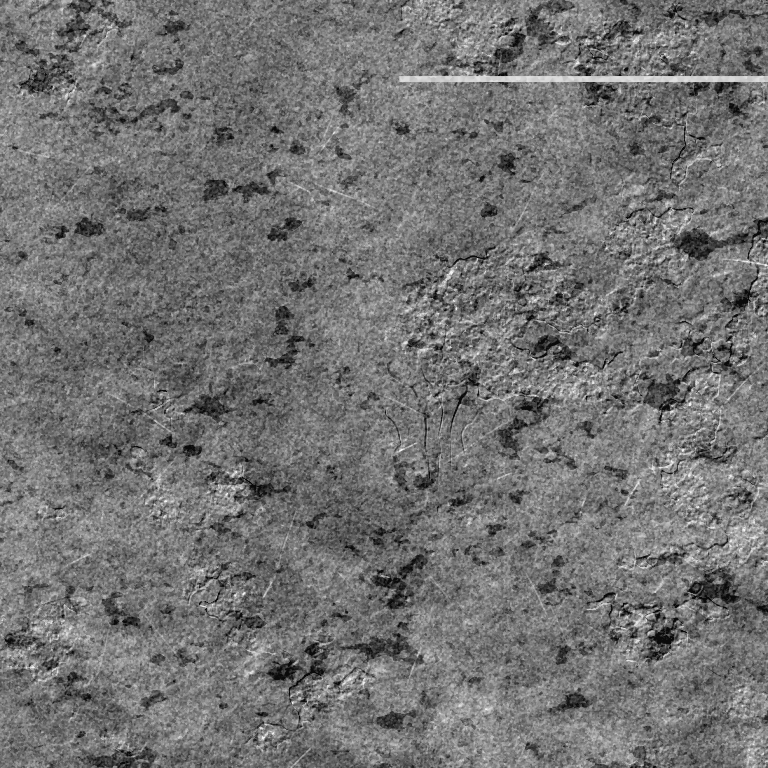
Reproduce this texture procedurally as a WebGL 2 fragment shader.

```glsl
#version 300 es
precision highp float;
// Worn grey plaster with chipped ledges, fluted cracks, voids and fine scratches.
uniform vec2 u_resolution;
out vec4 fragColor;

vec3 hash3(vec2 p) {
  vec3 q = fract(p.xyx * vec3(0.1031, 0.1030, 0.0973));
  q += dot(q, q.yxz + 33.33);
  return fract((q.xxy + q.yzz) * q.zyx);
}

// Smooth cellular noise: random values blended around jittered points, -1 to 1.
float cellNoise(vec2 p) {
  vec2 cell = floor(p);
  float sum = 0.0, total = 0.001;
  for (int y = -1; y <= 1; y++)
    for (int x = -1; x <= 1; x++) {
      vec2 id = cell + vec2(x, y);
      vec3 h = hash3(id + 57.0);
      vec2 d = id + h.xy - p;
      float w = max(1.0 - dot(d, d), 0.0);
      w *= w * w;
      sum += w * (2.0 * h.z - 1.0);
      total += w;
    }
  return sum / total;
}

float layers(vec2 p, int count) {
  float sum = 0.0, gain = 0.55;
  for (int i = 0; i < count; i++) {
    sum += gain * cellNoise(p);
    p = mat2(1.6, 1.2, -1.2, 1.6) * p + 11.7;
    gain *= 0.6;
  }
  return sum;
}

// x: surface height, y: dark crack amount, z: exposed rough ground.
vec3 relief(vec2 p, float wear, float fluted) {
  vec2 q = p + 0.008 * vec2(cellNoise(p * 38.0), cellNoise(p * 38.0 + 71.0));
  float plate = layers(q * 10.0 + 4.0, 4) - 0.02;
  float top = smoothstep(-0.03, 0.03, plate);
  // Wandering upright grooves.
  float wave = sin(q.x * 100.0 + 14.0 * p.y + 3.0 * cellNoise(p * vec2(14.0, 9.0)));
  float groove = fluted * (1.0 - smoothstep(0.05, 0.26, abs(wave)));
  float edge = wear * (1.0 - smoothstep(0.01, 0.06, abs(plate + 0.03)));
  float ground = wear * (1.0 - top);
  float height = (0.03 + 0.27 * wear) * top - 0.15 * groove;
  height += 0.11 * fluted * smoothstep(-0.2, 0.2, wave);
  height += (0.05 + 0.1 * ground) * (cellNoise(p * 150.0) + cellNoise(p * 290.0));
  height += (0.3 + 0.6 * wear) * layers(p * 24.0, 3);
  return vec3(height, max(edge * 0.75, groove * 0.8), ground);
}

// Thin straight marks with tapered ends, mostly rising to the right.
float scratches(vec2 p) {
  float mark = 0.0;
  for (int i = 0; i < 46; i++) {
    vec3 h = hash3(vec2(i, 5));
    vec3 k = hash3(vec2(i, 83));
    float angle = k.x < 0.7 ? 0.4 + 0.9 * k.y : -1.2 + 1.2 * k.y;
    vec2 dir = vec2(cos(angle), sin(angle));
    vec2 d = p - h.xy;
    float along = dot(d, dir);
    float across = dot(d, vec2(-dir.y, dir.x)) + 0.001 * sin(along * 60.0 + k.z * 6.0);
    float reach = 0.015 + 0.045 * h.z;
    float taper = 1.0 - smoothstep(0.6 * reach, reach, abs(along));
    float line = 1.0 - smoothstep(0.0004, 0.0017, abs(across));
    mark = max(mark, line * taper * (0.35 + 0.65 * k.z * k.z));
  }
  return mark;
}

void main() {
  vec2 p = gl_FragCoord.xy / u_resolution.y;

  // Broad masks: damaged zones gather to the right, mottling below left.
  float wear = layers(p * 6.0 + 19.0, 4) + 0.25 * (p.x - 0.5);
  wear = smoothstep(0.02, 0.32, wear);
  float oval = length((p - vec2(0.56, 0.45)) * vec2(1.0, 0.85));
  float fluted = 1.0 - smoothstep(0.055, 0.09, oval + 0.025 * cellNoise(p * 25.0));
  fluted *= smoothstep(-0.4, 0.1, cellNoise(p * vec2(30.0, 17.0)));
  float mottled = smoothstep(0.85, 0.15, p.y + 0.35 * p.x);

  // Relief lit from the upper left.
  vec3 here = relief(p, wear, fluted);
  vec3 toward = relief(p + vec2(-0.0013, 0.002), wear, fluted);
  float lit = here.x - toward.x;

  // Broad tone, cloudy stains and chalky patches.
  float broken = smoothstep(-0.3, 0.3, cellNoise(p * 42.0 + 13.0));
  float tone = 0.472 + 0.1 * layers(p * 5.0 + 50.0, 3);
  tone += (0.06 + 0.09 * mottled) * layers(p * vec2(19.0, 30.0), 4);
  tone += 0.045 * here.z - 0.012 * wear;
  tone += 0.95 * clamp(lit, -0.34, 0.3);
  tone -= 0.27 * here.y * broken;

  // Ragged voids in worn places, and small dark stains elsewhere.
  float ragged = layers(p * vec2(26.0, 38.0) + 31.0, 4);
  tone -= 0.24 * smoothstep(0.36, 0.52, ragged + 0.14 * wear - 0.06);

  // Mineral grain with sparse dark pits and pale specks.
  float grain = cellNoise(p * 440.0);
  float grit = cellNoise(p * 210.0 + 8.0);
  tone += 0.115 * grain + 0.045 * grit;
  tone -= 0.13 * smoothstep(0.55, 0.85, cellNoise(p * 170.0 + 77.0));
  tone += (0.1 + 0.12 * here.z) * smoothstep(0.6, 0.9, cellNoise(p * 240.0 + 140.0));
  tone += 0.3 * scratches(p) * (0.6 + 0.4 * broken);

  // Pale level stripe running in from the right.
  float stripe = 1.0 - smoothstep(0.0032, 0.0047, abs(p.y - 0.897));
  stripe *= smoothstep(0.519, 0.521, p.x);
  tone = mix(tone, 0.82 + 0.07 * grit, stripe);

  fragColor = vec4(vec3(clamp(tone, 0.04, 0.96)), 1.0);
}
```
